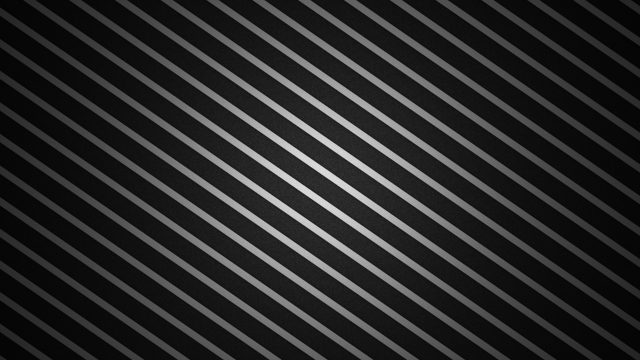
A Shadertoy shader for this pattern:

```glsl
const float STRIPE_PERIOD = 0.0723;
const float STRIPE_HALF_WIDTH = 0.0097;
const float STRIPE_SLOPE = 0.69;
const float STRIPE_PHASE = 0.6545;
const float GRAIN_CELLS = 288.0;

float hash(vec2 cell) {
    return fract(sin(dot(cell, vec2(127.1, 311.7))) * 43758.5453);
}

// Signed distance to the nearest stripe edge, negative inside
float stripeDistance(vec2 p, float period, float halfWidth, float slope, float phase) {
    float across = dot(p, normalize(vec2(slope, 1.0))) / period + phase;
    return abs(fract(across + 0.5) - 0.5) * period - halfWidth;
}

// Soft spotlight with a bright core and a long tail
float spotlight(vec2 p, float falloff) {
    return 1.0 / (1.0 + falloff * dot(p, p));
}

void mainImage(out vec4 fragColor, in vec2 fragCoord) {
    vec2 p = (fragCoord - 0.5 * iResolution.xy) / iResolution.y;
    float edge = 0.75 / iResolution.y;

    float d = stripeDistance(p, STRIPE_PERIOD, STRIPE_HALF_WIDTH, STRIPE_SLOPE, STRIPE_PHASE);
    float stripe = 1.0 - smoothstep(-edge, edge, d);
    float light = spotlight(p, 4.8);
    float grain = hash(floor(p * GRAIN_CELLS)) - 0.5;

    // Grainy dark ground with a thin shadow beside each stripe
    float ground = max(0.185 * light - 0.012, 0.0);
    ground *= 1.0 + 0.22 * grain;
    ground *= 1.0 - 0.55 * exp(-max(d, 0.0) / 0.0025);

    // Pale satin stripes
    float satin = 0.85 * light * (1.0 + 0.03 * grain);

    fragColor = vec4(vec3(mix(ground, satin, stripe)), 1.0);
}
```
